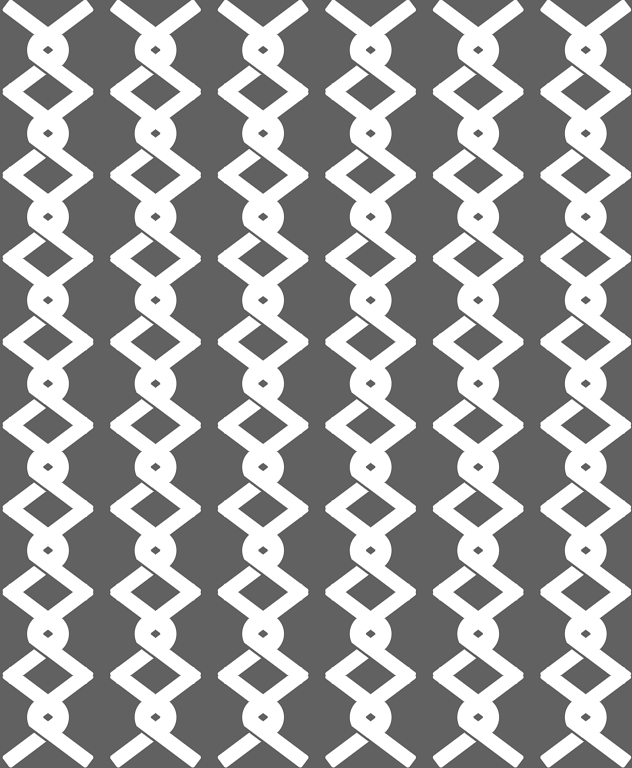
Give the GLSL for this pattern, as a WebGL 2 fragment shader.

```glsl
#version 300 es
precision highp float;
// Vertical chains of white twisted ribbon on a grey ground. Each link is a
// ring with a small hole and four slanted bars; one lower bar passes under
// the other, leaving a thin gap. Links repeat on a grid of ring centres.

uniform vec2 u_resolution;
out vec4 outColor;

// Lengths are in units of 1/768 of the canvas height, y pointing down.
const float CANVAS_HEIGHT = 768.0;
const vec2 PITCH = vec2(107.55, 83.4);
const vec2 FIRST_RING = vec2(48.0, 50.0);
const float LAST_ROW = 8.0;

const float RING_RADIUS = 20.9;
const float BAR_HALF_WIDTH = 7.2;
const float BAR_ROUNDING = 2.4;
const vec2 BAR_TIP = vec2(42.0, 45.5);
const vec2 BAR_ROOT = vec2(-8.0, 8.0);
const float OVER_EDGE = 18.5;   // lower edge of the upper strand
const float GAP = 2.2;
const float RIM_WIDTH = 0.9;

const vec3 GROUND = vec3(0.38);
const vec3 RIM = vec3(0.34);
const vec3 RIBBON = vec3(1.0);

// Straight bar from a to b with slightly rounded corners.
float bar(vec2 p, vec2 a, vec2 b, float halfWidth, float rounding) {
  vec2 axis = normalize(b - a);
  vec2 q = p - 0.5 * (a + b);
  vec2 local = vec2(dot(q, axis), axis.x * q.y - axis.y * q.x);
  vec2 size = vec2(0.5 * length(b - a), halfWidth);
  vec2 d = abs(local) - size + rounding;
  return length(max(d, 0.0)) + min(max(d.x, d.y), 0.0) - rounding;
}

// Small lozenge with blunted left and right ends.
float ringHole(vec2 p) {
  vec2 q = abs(p);
  return max(dot(q, vec2(0.6, 0.8)) - 3.3, q.x - 4.6);
}

// One link, p measured from its ring centre.
float link(vec2 p) {
  float across = dot(p, vec2(-0.6, 0.8));
  vec2 mirrored = vec2(-p.x, p.y);

  // Two upper bars share one mirrored shape.
  vec2 upper = vec2(abs(p.x), -p.y);
  float d = bar(upper, BAR_ROOT, BAR_TIP, BAR_HALF_WIDTH, BAR_ROUNDING);

  // Ring, trimmed flush with the strand that crosses over.
  d = min(d, max(length(p) - RING_RADIUS, across - OVER_EDGE));

  // Lower bars: the right one on top, the left one cut short.
  float over = bar(p, BAR_ROOT, BAR_TIP, BAR_HALF_WIDTH, BAR_ROUNDING);
  float under = bar(mirrored, BAR_ROOT, BAR_TIP, BAR_HALF_WIDTH, BAR_ROUNDING);
  under = max(under, OVER_EDGE + GAP - across);
  d = min(d, min(over, under));

  return max(d, -ringHole(p));
}

// Nearest column, with the rows above and below for overlapping tips.
float chains(vec2 p) {
  vec2 cell = round((p - FIRST_RING) / PITCH);
  float d = 1e5;
  for (int i = -1; i <= 1; i++) {
    float row = clamp(cell.y + float(i), 0.0, LAST_ROW);
    d = min(d, link(p - FIRST_RING - PITCH * vec2(cell.x, row)));
  }
  return d;
}

void main() {
  float unitsPerPixel = CANVAS_HEIGHT / u_resolution.y;
  vec2 p = gl_FragCoord.xy * unitsPerPixel;
  p.y = CANVAS_HEIGHT - p.y;

  float d = chains(p);
  float soft = 0.7 * unitsPerPixel;

  // Faint dark rim on the ground beside the ribbon.
  float rim = 1.0 - smoothstep(RIM_WIDTH, RIM_WIDTH + soft, d);
  vec3 color = mix(GROUND, RIM, rim);
  color = mix(RIBBON, color, smoothstep(-soft, soft, d));
  outColor = vec4(color, 1.0);
}
```
